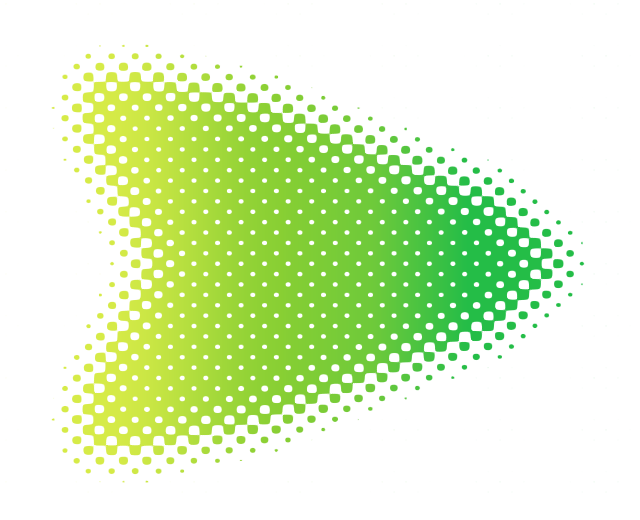
This background is drawn by a Shadertoy shader. Its source:

```glsl
const int CORNERS = 10;
const float MID_HEIGHT = 0.4936;                  // mirror axis of the arrow
const vec2 DOT_ORIGIN = vec2(0.4636, 0.6527);
const vec2 DOT_SPACING = vec2(0.02263, 0.01998);

const vec3 LIME = vec3(0.84, 0.92, 0.28);
const vec3 LEAF = vec3(0.53, 0.81, 0.20);
const vec3 GRASS = vec3(0.43, 0.79, 0.23);
const vec3 EMERALD = vec3(0.14, 0.74, 0.28);
const vec3 PAPER = vec3(1.0);

// Signed distance to a closed polygon, negative inside
float polygonDistance(vec2 p, vec2 corners[CORNERS]) {
    float nearest = 1e3;
    float side = 1.0;
    for (int i = 0, j = CORNERS - 1; i < CORNERS; j = i, i++) {
        vec2 edge = corners[j] - corners[i];
        vec2 toP = p - corners[i];
        float along = clamp(dot(toP, edge) / dot(edge, edge), 0.0, 1.0);
        nearest = min(nearest, length(toP - edge * along));
        bvec3 crossing = bvec3(p.y >= corners[i].y, p.y < corners[j].y,
                               edge.x * toP.y > edge.y * toP.x);
        if (all(crossing) || all(not(crossing))) side = -side;
    }
    return side * nearest;
}

// Upper half of the arrow, softly mirrored about its axis
float arrowDistance(vec2 p, float axis, float softness) {
    vec2 corners[CORNERS] = vec2[CORNERS](
        vec2(0.481, -0.327), vec2(0.2035, 0.239), vec2(0.189, 0.288),
        vec2(0.1955, 0.3285), vec2(0.271, 0.333), vec2(0.505, 0.279),
        vec2(0.835, 0.1425), vec2(0.9295, 0.106), vec2(1.0385, 0.008),
        vec2(1.0385, -0.327));
    float mirrored = length(vec2(p.y - axis, softness));
    return polygonDistance(vec2(p.x, mirrored), corners);
}

// Checkered wave: +1 at paper dots, -1 at ink dots
float halftoneWave(vec2 p, vec2 origin, vec2 spacing) {
    vec2 wave = cos(3.14159 * (p - origin) / spacing);
    return wave.x * wave.y;
}

// Ink level falls from small paper dots inside to nothing outside
float inkLevel(float dist) {
    float fade = clamp((dist + 0.061) / 0.155, 0.0, 1.0);
    return mix(0.79, -1.05, pow(fade, 1.4));
}

vec3 inkColor(float x) {
    vec3 color = mix(LIME, LEAF, smoothstep(0.19, 0.57, x));
    color = mix(color, GRASS, clamp((x - 0.54) / 0.18, 0.0, 1.0));
    return mix(color, EMERALD, clamp((x - 0.72) / 0.18, 0.0, 1.0));
}

void mainImage(out vec4 fragColor, in vec2 fragCoord) {
    vec2 p = fragCoord / iResolution.y;

    // Threshold the wave by the arrow's soft edge
    float level = inkLevel(arrowDistance(p, MID_HEIGHT, 0.024));
    float coverage = level - halftoneWave(p, DOT_ORIGIN, DOT_SPACING);
    float blur = max(0.6 * fwidth(coverage), 1e-4);
    float ink = smoothstep(-blur, blur, coverage);

    fragColor = vec4(mix(PAPER, inkColor(p.x), ink), 1.0);
}
```
